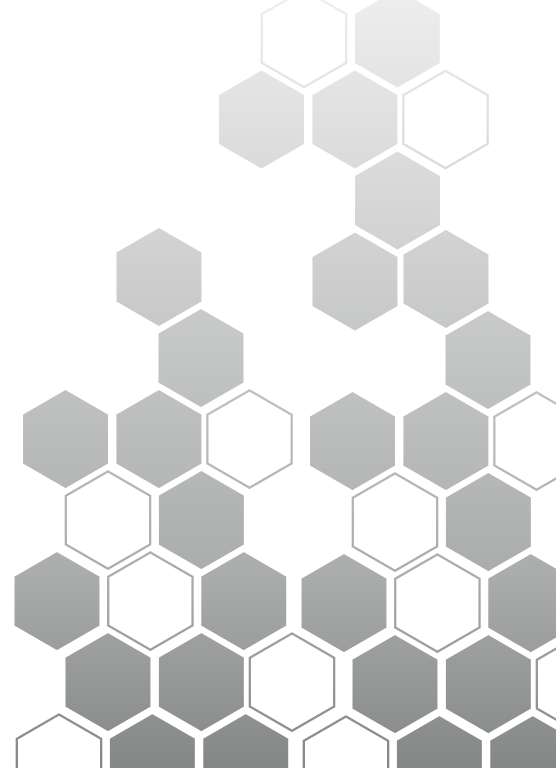
Give the GLSL for this background, as a WebGL 2 fragment shader.

```glsl
#version 300 es
precision highp float;
// Clusters of grey honeycomb cells, solid or outlined, on a white ground.
// Each row gives a start, a cell count and the index of its outlined cell;
// the lower cluster is drawn twice, and one vertical gradient shades all.

uniform vec2 u_resolution;
out vec4 fragColor;

// Rows from the top down: first centre x, cell count, outlined index (-1: none)
const vec3 UPPER[4] = vec3[4](
  vec3(0.3958, 2, 0), vec3(0.3405, 3, 2), vec3(0.5176, 1, -1), vec3(0.4622, 1, -1));
const vec3 LOWER[7] = vec3[7](
  vec3(0.2070, 1, -1), vec3(0.2617, 1, -1), vec3(0.0853, 3, 2), vec3(0.1406, 2, 0),
  vec3(0.0742, 3, 1), vec3(0.1406, 3, 2), vec3(0.0768, 3, 0));

// Signed distance to a hexagon with a corner at the top
float hexagon(vec2 p, float inradius) {
  p = abs(p);
  return max(p.x, 0.5 * p.x + 0.8660 * p.y) - inradius;
}

// Nearest distance to the cells of one row
float rowOfCells(vec2 p, vec3 row, float y) {
  float nearest = 1.0;
  for (int i = 0; i < int(row.y); i++) {
    bool outlined = i == int(row.z);
    vec2 centre = vec2(row.x + 0.1216 * float(i), y);
    if (outlined && i == 2) centre.x -= 0.0036; // closing outlines sit tighter
    float d = outlined ? abs(hexagon(p - centre, 0.0549)) - 0.0015
                       : hexagon(p - centre, 0.0553);
    nearest = min(nearest, d);
  }
  return nearest;
}

// Grey that darkens downwards, faster near the foot
vec3 shade(float y) {
  float grey = 0.93 - 0.345 * y - 0.25 * max(y - 0.75, 0.0);
  return vec3(grey) + vec3(-0.008, 0.006, 0.0) * y;
}

void main() {
  // Unit is the canvas height, with y running down from the top
  vec2 p = gl_FragCoord.xy / u_resolution.y;
  p.y = 1.0 - p.y;

  float d = 1.0;
  for (int r = 0; r < 4; r++)
    d = min(d, rowOfCells(p, UPPER[r], 0.0501 + 0.1055 * float(r)));

  // Lower cluster and its copy to the right
  for (int copy = 0; copy < 2; copy++) {
    vec2 q = p - float(copy) * vec2(0.3737, 0.0026);
    for (int r = 0; r < 7; r++)
      d = min(d, rowOfCells(q, LOWER[r], 0.3607 + 0.1055 * float(r)));
  }

  float coverage = clamp(0.5 - d * u_resolution.y, 0.0, 1.0);
  fragColor = vec4(mix(vec3(1.0), shade(p.y), coverage), 1.0);
}
```
